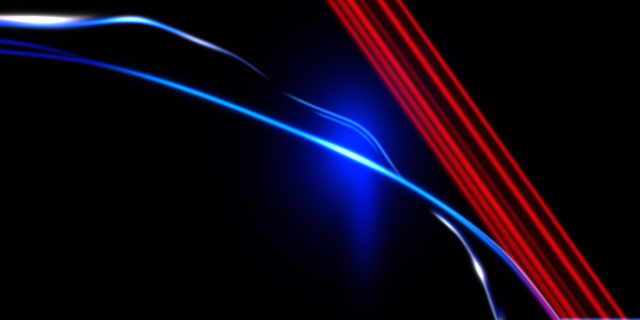
Write a WebGL 2 fragment shader that draws this background.

```glsl
#version 300 es
precision highp float;
// Glowing blue light trails sweep over black, crossed by a sheaf of red beams.
// Trails are Hermite curves y(x) drawn with Gaussian falloff; the beams are
// parallel slanted stripes, and the halo is a sum of elliptical glows.

uniform vec2 u_resolution;
out vec4 fragColor;

const int KNOTS = 6;
const int BEAMS = 6;

// Each knot holds x, y and slope.
const vec3 MAIN_ARC[KNOTS] = vec3[KNOTS](
  vec3(0.0, 0.839, -0.08), vec3(0.365, 0.786, -0.25), vec3(0.99, 0.5625, -0.41),
  vec3(1.38, 0.359, -0.68), vec3(1.56, 0.212, -0.95), vec3(1.75, -0.02, -1.35));
const vec3 UPPER_ARC[KNOTS] = vec3[KNOTS](
  vec3(0.0, 0.927, -0.03), vec3(0.2, 0.922, 0.02), vec3(0.42, 0.937, -0.04),
  vec3(0.6, 0.88, -0.42), vec3(0.72, 0.832, -0.45), vec3(0.86, 0.74, -0.66));
const vec3 HALO_ARC[KNOTS] = vec3[KNOTS](
  vec3(0.87, 0.718, -0.5), vec3(1.0, 0.659, -0.4), vec3(1.1, 0.619, -0.45),
  vec3(1.169, 0.565, -1.1), vec3(1.213, 0.503, -1.45), vec3(1.27, 0.428, -1.1));
const vec3 LOWER_ARC[KNOTS] = vec3[KNOTS](
  vec3(1.345, 0.34, -0.6), vec3(1.42, 0.28, -0.95), vec3(1.47, 0.21, -1.7),
  vec3(1.505, 0.135, -2.6), vec3(1.53, 0.065, -3.0), vec3(1.555, -0.01, -3.2));

// Each beam holds its offset, half width and strength.
const vec3 BEAM[BEAMS] = vec3[BEAMS](
  vec3(1.031, 0.013, 0.6), vec3(1.063, 0.012, 0.72), vec3(1.094, 0.014, 0.8),
  vec3(1.13, 0.010, 0.3), vec3(1.187, 0.013, 0.85), vec3(1.245, 0.010, 0.82));

const vec3 DEEP_BLUE = vec3(0.02, 0.06, 0.6);
const vec3 BLUE = vec3(0.01, 0.2, 0.95);
const vec3 CYAN = vec3(0.05, 0.62, 1.0);
const vec3 WHITE = vec3(0.9, 0.95, 1.0);
const vec3 RED = vec3(0.95, 0.035, 0.04);

float bell(float d, float width) {
  float q = d / width;
  return exp(-q * q);
}

float glow(vec2 p, vec2 center, vec2 radius) {
  vec2 q = (p - center) / radius;
  return exp(-dot(q, q));
}

float window(float x, float start, float end, float fade) {
  return smoothstep(start, start + fade, x) * (1.0 - smoothstep(end - fade, end, x));
}

float hash(float n) {
  return fract(sin(n * 127.1) * 43758.5);
}

float noise(float x) {
  float i = floor(x);
  return mix(hash(i), hash(i + 1.0), smoothstep(0.0, 1.0, x - i));
}

// Signed distance to a curve, positive above it.
float curveDistance(vec2 p, vec3 knots[KNOTS]) {
  vec3 a = knots[0], b = knots[1];
  for (int i = 1; i < KNOTS - 1; i++) {
    if (p.x >= knots[i].x) { a = knots[i]; b = knots[i + 1]; }
  }
  float h = b.x - a.x;
  float t = clamp((p.x - a.x) / h, 0.0, 1.0);
  float s = 1.0 - t;
  float y = s * s * ((1.0 + 2.0 * t) * a.y + t * h * a.z)
          + t * t * ((3.0 - 2.0 * t) * b.y - s * h * b.z);
  float slope = 6.0 * t * s * (b.y - a.y) / h + s * (1.0 - 3.0 * t) * a.z + t * (3.0 * t - 2.0) * b.z;
  return (p.y - y) / sqrt(1.0 + slope * slope);
}

vec3 redBeams(vec2 p) {
  float u = p.x - 0.708 * (1.0 - p.y);
  float light = 0.13 * window(u, 0.99, 1.27, 0.05);
  for (int i = 0; i < BEAMS; i++) light += BEAM[i].z * bell(u - BEAM[i].x, BEAM[i].y);
  float streaks = 0.75 + 0.35 * noise(u * 130.0);
  float drift = 0.85 + 0.2 * noise(p.y * 6.0 + u * 9.0);
  return RED * light * streaks * drift;
}

vec3 blueHalo(vec2 p) {
  vec3 c = vec3(0.0, 0.03, 0.55) * glow(p, vec2(1.09, 0.54), vec2(0.19, 0.23));
  c += vec3(0.0, 0.13, 0.5) * glow(p, vec2(1.1, 0.54), vec2(0.09, 0.14));
  return c + vec3(0.0, 0.03, 0.4) * glow(p, vec2(1.14, 0.33), vec2(0.05, 0.17));
}

vec3 mainTrail(vec2 p) {
  float d = curveDistance(p, MAIN_ARC);
  float lit = window(p.x, 0.25, 1.72, 0.35);
  float hot = bell(p.x - 1.1, 0.09);
  vec3 c = mix(DEEP_BLUE, CYAN, lit) * bell(d, 0.0075 + 0.004 * hot);
  c += BLUE * 0.35 * lit * bell(d, 0.018) + WHITE * hot * bell(d, 0.008);
  // Side strands part from the core toward both ends.
  float left = 1.0 - smoothstep(0.0, 0.42, p.x);
  float right = smoothstep(1.25, 1.6, p.x);
  c += DEEP_BLUE * left * bell(d - 0.032 * left, 0.008);
  return c + vec3(0.2, 0.4, 0.7) * right * bell(d - 0.011 * right, 0.004);
}

vec3 upperTrail(vec2 p) {
  float d = curveDistance(p, UPPER_ARC);
  float taper = 1.0 - smoothstep(0.3, 0.84, p.x);
  float shown = 1.0 - smoothstep(0.78, 0.86, p.x);
  vec3 c = mix(vec3(0.12, 0.2, 0.5), BLUE, taper) * shown * bell(d, 0.004 + 0.007 * taper);
  c += vec3(0.8, 0.65, 0.65) * (1.0 - smoothstep(0.1, 0.34, p.x)) * bell(d - 0.018, 0.009);
  c += WHITE * glow(vec2(p.x, d), vec2(0.13, 0.014), vec2(0.11, 0.017));
  c += CYAN * 0.7 * window(p.x, 0.2, 0.62, 0.15) * bell(d, 0.006);
  c += WHITE * 0.8 * glow(vec2(p.x, d), vec2(0.41, 0.004), vec2(0.06, 0.009));
  return c + WHITE * 0.65 * glow(vec2(p.x, d), vec2(0.62, 0.0), vec2(0.07, 0.008));
}

vec3 thinTrails(vec2 p) {
  float d = curveDistance(p, HALO_ARC);
  float shown = window(p.x, 0.87, 1.28, 0.08);
  vec3 c = vec3(0.12, 0.42, 0.65) * shown * bell(d, 0.005);
  c += vec3(0.05, 0.28, 0.45) * window(p.x, 0.96, 1.2, 0.06) * bell(d + 0.015, 0.005);
  float e = curveDistance(p, LOWER_ARC);
  float fade = smoothstep(1.335, 1.38, p.x) * (1.0 - smoothstep(1.56, 1.59, p.x));
  c += vec3(0.4, 0.46, 0.62) * fade * bell(e, 0.0055);
  c += DEEP_BLUE * 0.6 * fade * bell(e - 0.009, 0.006);
  c += WHITE * 0.5 * fade * glow(vec2(p.x, e), vec2(1.4, 0.0), vec2(0.03, 0.007));
  return c + WHITE * glow(vec2(p.y, e), vec2(0.155, 0.0), vec2(0.03, 0.011));
}

void main() {
  vec2 p = gl_FragCoord.xy / u_resolution * vec2(2.0, 1.0);
  vec3 color = vec3(0.006, 0.0, 0.008) + redBeams(p) + blueHalo(p);
  color += mainTrail(p) + upperTrail(p) + thinTrails(p);
  fragColor = vec4(clamp(color, 0.0, 1.0), 1.0);
}
```
